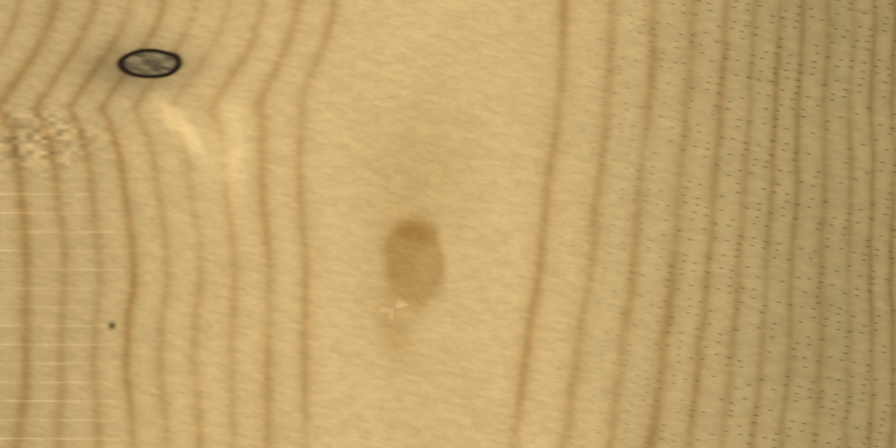
This texture is drawn by a Shadertoy shader. Its source:

```glsl
// Planed softwood board: brown growth rings on both sides of a plain heart,
// one small dark knot, one soft buried knot, fine fibres, pores and saw marks.
// Rings are contours of a bent phase field; the rest is layered noise.
#define PALE_WOOD vec3(0.825, 0.705, 0.480)
#define RING_TINT vec3(0.850, 0.785, 0.690)
#define KNOT_TINT vec3(0.830, 0.765, 0.640)
#define KNOT_POS vec2(0.335, 0.859)
#define SOFT_KNOT_POS vec2(0.927, 0.405)
#define HEART_X 0.94
#define RING_STRENGTH 0.88
#define FIBRE_CONTRAST 0.075
#define BLOTCH_CONTRAST 0.07

float hash(vec2 p) {
    vec3 q = fract(vec3(p.xyx) * 0.1031);
    q += dot(q, q.yzx + 33.33);
    return fract((q.x + q.y) * q.z);
}

float noise(vec2 p) {
    vec2 i = floor(p), f = fract(p);
    f = f * f * (3.0 - 2.0 * f);
    return mix(mix(hash(i), hash(i + vec2(1, 0)), f.x),
               mix(hash(i + vec2(0, 1)), hash(i + vec2(1, 1)), f.x), f.y);
}

float fbm(vec2 p) {
    float sum = 0.0, amp = 0.5;
    for (int i = 0; i < 4; i++) {
        sum += amp * noise(p);
        p = p * 2.03 + 17.7;
        amp *= 0.5;
    }
    return sum;
}

// Soft elliptical spot, 1 at its centre
float spot(vec2 p, vec2 radius) {
    p /= radius;
    return exp(-dot(p, p));
}

mat2 turn(float a) {
    return mat2(cos(a), sin(a), -sin(a), cos(a));
}

// Sideways shift of the grain: kinked near the dark knot, leaning on the right
float grainShift(vec2 p) {
    float nearKnot = 1.0 - smoothstep(0.35, 0.68, p.x);
    float left = 0.08 * smoothstep(0.76, 1.0, p.y)
               - 0.055 * nearKnot * exp(-abs(p.y - 0.755) / 0.09);
    float right = (p.y - 0.5) * mix(0.13, 0.02, smoothstep(1.2, 1.95, p.x));
    float wobble = 0.022 * (noise(p * vec2(3.0, 5.0)) - 0.5)
                 + 0.006 * (noise(p * vec2(9.0, 17.0)) - 0.5);
    return mix(left, right, smoothstep(0.8, 1.1, p.x)) + wobble;
}

// Darkness of the growth rings
float rings(vec2 p) {
    float x = p.x - grainShift(p);
    x += 0.022 * (noise(vec2(x * 9.0, 3.0)) - 0.5);
    float u = x - 1.21;
    bool isLeft = x < HEART_X;
    float phase = isLeft ? (0.675 - x) / 0.078 : u * (7.4 + 8.6 * u);
    float density = isLeft ? 12.8 : max(7.4 + 17.2 * u, 5.0);
    float id = max(floor(phase + 0.5), 0.0);
    float d = abs(phase - id) / density;
    float width = min(0.15 / density, 0.013);
    float line = 0.65 * exp(-d * d / (width * width))
               + 0.35 * exp(-d * d / (width * width * 6.0));
    float strength = 0.6 + 0.4 * hash(vec2(id, isLeft ? 5.0 : 9.0));
    return line * strength * (0.65 + 0.6 * noise(vec2(id * 7.0, p.y * 6.0)));
}

// Short dark pores, one at most per jittered cell
float pores(vec2 p) {
    vec2 q = turn(0.2) * p / vec2(0.028, 0.016);
    vec2 cell = floor(q);
    vec2 centre = 0.35 + 0.3 * vec2(hash(cell + 3.1), hash(cell + 8.7));
    float present = step(0.55, hash(cell));
    return present * spot(fract(q) - centre, vec2(0.20, 0.13));
}

void mainImage(out vec4 fragColor, in vec2 fragCoord) {
    vec2 p = fragCoord / iResolution.y;
    p.x *= 2.0 * iResolution.y / iResolution.x;

    // Board colour, dimmer towards both ends
    float rightSide = smoothstep(1.1, 2.0, p.x);
    float light = 1.0 - 0.19 * rightSide - 0.08 * (1.0 - smoothstep(0.0, 0.6, p.x));
    light += BLOTCH_CONTRAST * (fbm(p * vec2(5.0, 3.0)) - 0.47);
    vec3 col = PALE_WOOD * light * mix(vec3(1), vec3(0.985, 1.01, 1.0), rightSide);
    col *= mix(vec3(1), RING_TINT, RING_STRENGTH * rings(p));

    // Fibres, pores and pale saw marks
    vec2 g = turn(0.22) * p;
    float fibre = 0.6 * noise(g * vec2(38.0, 110.0)) + 0.4 * noise(g * vec2(95.0, 210.0));
    col *= 1.0 + FIBRE_CONTRAST * (fibre - 0.5) * 1.4;
    col *= 1.0 - pores(p) * mix(0.03, 0.20, smoothstep(1.15, 1.7, p.x));
    float sawGap = abs(fract(p.y / 0.042 + 0.1 * p.x) - 0.5) * 0.042;
    float sawZone = (1.0 - smoothstep(0.1, 0.36, p.x)) * (1.0 - smoothstep(0.55, 0.66, p.y));
    col += 0.10 * sawZone * exp(-pow(sawGap / 0.0025, 2.0)) * noise(p * vec2(14.0, 70.0));

    // Torn grain left of the dark knot, and the glossy bulge below it
    float torn = spot(p - vec2(0.06, 0.69), vec2(0.16, 0.07));
    col *= 1.0 + 0.34 * torn * (noise(p * vec2(60.0, 120.0)) - 0.6);
    vec2 b = p - vec2(0.405, 0.715);
    float gloss = spot(turn(0.9) * b, vec2(0.075, 0.02)) + 0.5 * spot(b - vec2(0.11, -0.06), vec2(0.035, 0.11));
    col += vec3(0.17, 0.16, 0.13) * gloss * (0.6 + 0.7 * noise(g * vec2(45.0, 30.0)));

    // Soft buried knot with a stained top, a tail and a few pale flecks
    vec2 s = p - SOFT_KNOT_POS;
    s += 0.022 * (vec2(noise(p * 22.0), noise(p * 22.0 + 40.0)) - 0.5);
    float body = 1.0 - smoothstep(0.72, 1.2, length(s / vec2(0.071, 0.108)));
    float stain = 0.75 * body + 0.45 * spot(s - vec2(0.0, 0.08), vec2(0.05, 0.035))
                + 0.4 * spot(turn(-0.3) * (s + vec2(0.045, 0.15)), vec2(0.04, 0.08))
                + 0.3 * spot(s + vec2(0.06, 0.02), vec2(0.04, 0.12))
                + 0.3 * spot(s - vec2(0.0, 0.2), vec2(0.13, 0.16));
    col *= mix(vec3(1), KNOT_TINT, stain * (0.75 + 0.5 * fbm(p * 18.0)));
    float flecks = smoothstep(0.6, 0.85, noise(p * vec2(55.0, 75.0)));
    col += 0.09 * flecks * spot(s + vec2(0.03, 0.1), vec2(0.05, 0.025));

    // Dark knot: stained halo, grey core, nearly black bark rim
    vec2 k = p - KNOT_POS;
    col *= 1.0 - 0.24 * spot(k + vec2(0.03, 0.01), vec2(0.12, 0.055));
    float r = length(k / vec2(0.068, 0.031)) + 0.12 * (noise(p * 35.0) - 0.5);
    vec3 core = vec3(0.47, 0.41, 0.30) * (0.75 + 0.5 * noise(g * vec2(45.0, 130.0)));
    col = mix(col, core, 1.0 - smoothstep(0.9, 1.08, r));
    col = mix(col, vec3(0.13, 0.10, 0.06), 0.88 * exp(-pow((r - 0.95) / 0.13, 2.0)));

    // Pin speck
    col *= 1.0 - 0.5 * spot(p - vec2(0.25, 0.273), vec2(0.008));
    fragColor = vec4(clamp(col, 0.0, 1.0), 1.0);
}
```
